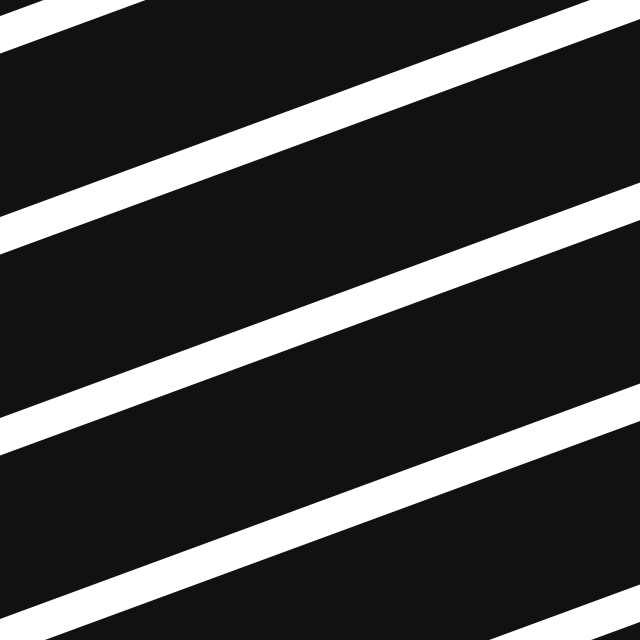
This pattern is drawn by a WebGL 1 fragment shader. Its source:

```glsl
precision highp float;

// Wide white diagonal stripes, evenly spaced on a near-black ground.
// The canvas is projected onto the stripe normal, folded into one period,
// and the distance to the nearest centre line becomes smooth coverage.

uniform vec2 u_resolution;

const vec3 GROUND = vec3(0.067);
const vec3 STRIPE = vec3(1.0);
const float ANGLE = 20.2;     // rise from the horizontal, in degrees
const float PERIOD = 0.2947;  // spacing measured across the stripes
const float WIDTH = 0.055;    // stripe thickness
const float OFFSET = 0.5927;  // one centre line's distance from the origin

// Signed distance across the stripes, measured from the origin.
float acrossStripes(vec2 p, float angle) {
  return dot(p, vec2(-sin(angle), cos(angle)));
}

// Distance to the nearest of the evenly spaced centre lines.
float nearestLine(float d, float period) {
  return abs(fract(d / period + 0.5) - 0.5) * period;
}

// Coverage of a band, smoothed over one pixel.
float bandCoverage(float d, float width, float pixel) {
  return clamp((0.5 * width - d) / pixel + 0.5, 0.0, 1.0);
}

void main() {
  float pixel = 1.0 / min(u_resolution.x, u_resolution.y);
  vec2 p = gl_FragCoord.xy * pixel;

  float across = acrossStripes(p, radians(ANGLE)) - OFFSET;
  float stripe = bandCoverage(nearestLine(across, PERIOD), WIDTH, pixel);

  gl_FragColor = vec4(mix(GROUND, STRIPE, stripe), 1.0);
}
```
